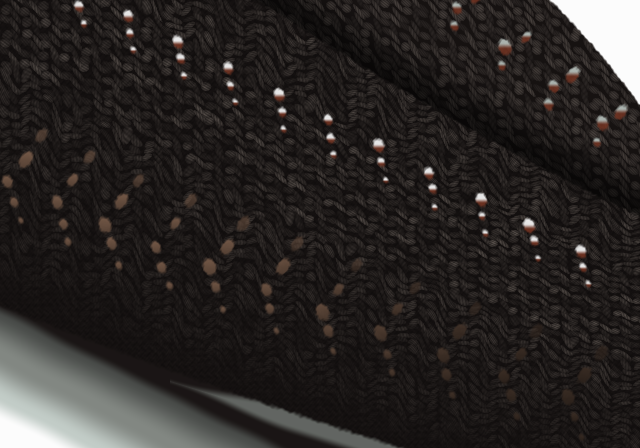
Write a Shadertoy shader that draws this texture.

```glsl
// Dark lace knitting: two diagonal tubes of fabric with repeating chevrons of holes.
// Stitches are jittered cellular strands laid in tube coordinates; holes are
// looped ellipses along three rows; pale cloth shows past the tube edges.
#define STITCH_ROWS 47.0
#define STITCH_COLUMNS 44.0
#define FLOW_BEND 0.022
#define YARN_DARK vec3(0.085, 0.070, 0.068)
#define YARN_LIGHT vec3(0.35, 0.32, 0.30)
#define SKIN vec3(0.46, 0.35, 0.28)
#define RUST vec3(0.45, 0.20, 0.13)
#define CLOTH vec3(0.51, 0.53, 0.51)
#define PALE vec3(0.76, 0.80, 0.78)
#define WHITE vec3(0.99)

float hash(vec2 p) {
    vec3 q = fract(vec3(p.xyx) * 0.1031);
    q += dot(q, q.yzx + 33.33);
    return fract((q.x + q.y) * q.z);
}

// Smooth irregularity from layered sines.
float ripple(vec2 p) {
    return (sin(p.x + 1.7 * sin(p.y * 0.8)) + sin(p.y * 1.3 + 1.4 * sin(p.x * 1.1))
          + 0.6 * sin(p.x * 2.3 - p.y * 1.9)) / 2.6;
}

// Edges of the front tube and the back tube.
float frontTop(float x) { x -= 0.576; return 1.0 - 0.66 * x + 0.11 * x * x; }
float frontBottom(float x) { return 0.318 - 0.40 * x + 0.05 * x * x; }
float backTop(float x) { x -= 1.227; return 1.0 - 0.95 * x - 1.05 * x * x; }

// Brightness of overlapping yarn strands, slanted alternately by column.
float stitches(vec2 q) {
    vec2 cell = floor(q);
    float light = 0.0;
    for (int j = -1; j <= 1; j++)
    for (int i = -1; i <= 1; i++) {
        vec2 id = cell + vec2(i, j);
        float tone = hash(id + 7.3);
        vec2 jitter = vec2(hash(id + 31.0), hash(id + 57.0));
        vec2 d = q - id - 0.25 - 0.5 * jitter;
        float slant = (mod(id.x, 2.0) < 0.5 ? 0.65 : -0.75) + 0.7 * (tone - 0.5);
        float c = cos(slant), s = sin(slant);
        d = vec2(c * d.x + s * d.y, c * d.y - s * d.x);
        float body = max(0.0, 1.0 - dot(d * vec2(1.35, 2.6), d * vec2(1.35, 2.6)));
        float twist = 0.78 + 0.22 * sin(d.x * 17.0 + d.y * 12.0 + tone * 6.0);
        light = max(light, sqrt(body) * twist * (0.3 + 0.7 * tone));
    }
    return light;
}

// Row of chevrons; returns coverage and height within the hole.
vec2 laceRow(vec2 p, int count, vec2 start, vec2 pitch, float spread,
             vec2 upArm, vec2 downArm, ivec2 arms, float size) {
    vec2 hole = vec2(0.0);
    float blur = 0.002 + 1.0 / iResolution.y;
    float rough = 0.12 * ripple(p * 310.0);
    for (int k = 0; k < count; k++) {
        float n = float(k);
        vec2 apex = start + pitch * n + vec2(spread * n * n, 0.0);
        for (int j = -arms.y; j <= arms.x; j++) {
            float a = float(j);
            vec2 id = vec2(n + start.y * 90.0, a + 5.0);
            vec2 shift = 0.007 * (vec2(hash(id), hash(id + 19.0)) - 0.5);
            vec2 d = p - apex - shift - (j > 0 ? upArm * a : -downArm * a);
            float r = size * (j < 0 ? 1.0 + 0.25 * a : 1.0 - 0.04 * a);
            r *= 0.8 + 0.35 * hash(id + 43.0);
            d.x -= (j > 0 ? 0.35 : -0.15) * d.y;
            float dist = length(d * vec2(1.12, 0.9)) - r * (1.0 + rough);
            float fade = j > 1 ? 0.65 : 1.0;
            float cover = fade * (1.0 - smoothstep(-blur, blur, dist));
            if (cover > hole.x) hole = vec2(cover, 0.5 + 0.5 * d.y / r);
        }
    }
    return hole;
}

// Pale folded cloth and shadow below the front tube.
vec3 lowerCloth(vec2 p) {
    float depth = 0.31 - 0.506 * p.x - p.y + 0.006 * ripple(p * 11.0);
    vec3 cloth = mix(vec3(0.27, 0.28, 0.27), CLOTH, smoothstep(0.0, 0.10, depth));
    cloth = mix(cloth, PALE, smoothstep(0.11, 0.20, depth));
    cloth = mix(cloth, WHITE, smoothstep(0.20, 0.25, depth));
    vec3 color = mix(YARN_DARK * 1.2, cloth, smoothstep(-0.015, 0.015, depth));
    float fold = abs(p.y - 0.136 + 0.31 * (p.x - 0.42)) - 0.028 * smoothstep(0.38, 0.65, p.x);
    return mix(color, CLOTH * 0.75, (1.0 - smoothstep(-0.014, 0.008, fold)) * step(0.38, p.x));
}

void mainImage(out vec4 fragColor, in vec2 fragCoord) {
    vec2 p = fragCoord / iResolution.y;
    float aa = 0.002 + 1.0 / iResolution.y;
    float top = frontTop(p.x), bottom = frontBottom(p.x);
    float v = (p.y - bottom) / (top - bottom);

    // Front yarn: fanned lace bands around a ridged mesh band.
    float mesh = smoothstep(0.46, 0.52, v) * (1.0 - smoothstep(0.77, 0.82, v));
    float fan = FLOW_BEND * (1.0 - mesh) * sin(p.x * 51.0 - v * 14.0);
    float yarn = stitches(vec2(p.x * STITCH_COLUMNS, (v + fan) * STITCH_ROWS));
    float ridge = 0.85 + 0.3 * mesh * sin(v * 110.0) + 0.12 * ripple(p * 23.0);
    float lit = mix(0.35, 0.9, smoothstep(0.05, 0.65, v)) * smoothstep(-0.03, 0.16, v);
    vec3 front = mix(YARN_DARK, YARN_LIGHT, yarn * ridge * lit);
    front *= 0.88 + 0.15 * ripple(p * 390.0);

    // Lace openings: skin below, bright glints above.
    vec2 lower = laceRow(p, 11, vec2(0.020, 0.595), vec2(0.104, -0.0483), 0.0021,
                         vec2(0.037, 0.050), vec2(0.013, -0.045), ivec2(2, 2), 0.0145);
    vec3 skin = SKIN * mix(1.0, 0.48, smoothstep(0.4, 1.2, p.x)) * (0.8 + 0.25 * lower.y);
    front = mix(front, skin, lower.x * 0.9);
    vec2 upper = laceRow(p, 11, vec2(0.171, 1.025), vec2(0.1125, -0.0586), 0.0,
                         vec2(0.037, 0.045), vec2(0.007, -0.038), ivec2(0, 2), 0.0125);
    front = mix(front, mix(RUST, WHITE, smoothstep(0.2, 0.65, upper.y)), upper.x * 0.9);

    // Back tube, shaded where the front tube overlaps it.
    float slope = p.y + 0.79 * p.x;
    vec3 back = mix(YARN_DARK, YARN_LIGHT, 0.75 * stitches(vec2(p.x * 47.0, slope * 50.0)));
    vec2 rear = laceRow(p, 4, vec2(1.018, 0.981), vec2(0.108, -0.0855), 0.0,
                        vec2(0.046, 0.022), vec2(-0.006, -0.041), ivec2(1, 1), 0.014);
    back = mix(back, mix(RUST, PALE, smoothstep(0.35, 0.8, rear.y)), rear.x * 0.85);
    back *= mix(0.4, 1.0, smoothstep(0.0, 0.13, p.y - top));

    // Layer cloth, back tube and front tube with slightly fuzzy edges.
    float fuzz = 0.003 * ripple(p * 170.0);
    vec3 color = mix(back, WHITE, smoothstep(-aa, aa, p.y - backTop(p.x) + fuzz));
    color = mix(front, color, smoothstep(-aa, aa, p.y - top + fuzz));
    color = mix(lowerCloth(p), color, smoothstep(-0.006, 0.006, p.y - bottom + fuzz));
    fragColor = vec4(clamp(color, 0.0, 1.0), 1.0);
}
```
